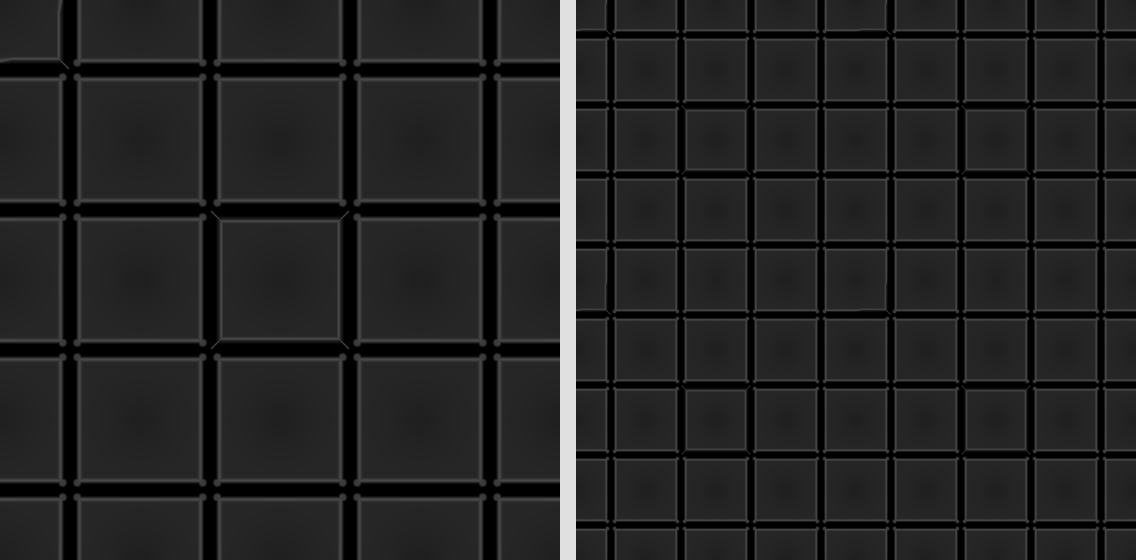
Left: one tile. Right: repeated 2 by 2.
This pattern is drawn by a WebGL 2 fragment shader. Its source:

```glsl
#version 300 es
precision highp float;
uniform vec2 u_resolution;
out vec4 outColor;

// Layout; lengths below are fractions of one cell
const float REPEATS = 4.0;
const vec2 MITRED_CELL = vec2(2.0);
const float RIDGE_PLAIN = 0.432;
const float RIDGE_MITRED = 0.419;
const float RIDGE_WIDTH_PLAIN = 0.014;
const float RIDGE_WIDTH_MITRED = 0.010;
const float FADE_START = 0.006;
const float GROOVE_EDGE = 0.464;
const float STUD_POSITION = 0.448;
const float STUD_RADIUS = 0.027;
const float MITRE_END = 0.489;
const float MITRE_WIDTH = 0.007;
const float MITRE_BLEND = 0.10;
const float SPOT_RADIUS = 0.13;
const float SPOT_JITTER = 0.02;

// Grey levels
const float FACE_CENTRE = 0.132;
const float FACE_RIM = 0.150;
const float SPOT_DEPTH = 0.008;
const float RIDGE_LEVEL = 0.275;
const float STUD_LEVEL = 0.235;
const float MITRE_LEVEL = 0.24;

float hash(vec2 p) {
    return fract(sin(dot(p, vec2(127.1, 311.7))) * 43758.5453);
}

float segmentDistance(vec2 p, vec2 a, vec2 b) {
    vec2 along = b - a;
    float t = clamp(dot(p - a, along) / dot(along, along), 0.0, 1.0);
    return length(p - a - along * t);
}

// 1 where a tile has mitred corners, 0 where it has studs
float mitreAmount(vec2 id, vec2 local) {
    if (id == MITRED_CELL) return 1.0;
    if (id != vec2(0.0)) return 0.0;
    // The wrapped corner tile is mitred in one quadrant, eased in at its axes
    vec2 ease = smoothstep(0.0, MITRE_BLEND, vec2(local.x, -local.y));
    return ease.x * ease.y;
}

float faceLevel(vec2 id, vec2 local) {
    vec2 jitter = vec2(hash(id), hash(id + 17.0)) - 0.5;
    float spot = length(local - jitter * SPOT_JITTER) / SPOT_RADIUS;
    float rim = smoothstep(0.0, 0.5, length(local));
    return mix(FACE_CENTRE, FACE_RIM, rim) - SPOT_DEPTH * exp(-spot * spot);
}

float tileLevel(vec2 id, vec2 local, float pixel) {
    vec2 corner = abs(local);
    float edge = max(corner.x, corner.y);
    float mitre = mitreAmount(id, local);

    // Raised rim, then a soft fall into the groove
    float ridge = mix(RIDGE_PLAIN, RIDGE_MITRED, mitre);
    float width = max(mix(RIDGE_WIDTH_PLAIN, RIDGE_WIDTH_MITRED, mitre), 0.6 * pixel);
    float offset = (edge - ridge) / width;
    float level = mix(faceLevel(id, local), RIDGE_LEVEL, exp(-offset * offset));
    level *= 1.0 - smoothstep(ridge + FADE_START, GROOVE_EDGE, edge);

    // Rounded studs at plain corners
    float studDistance = length(corner - STUD_POSITION);
    float soft = max(0.4 * STUD_RADIUS, pixel);
    float stud = 1.0 - smoothstep(STUD_RADIUS - soft, STUD_RADIUS + soft, studDistance);
    level = max(level, STUD_LEVEL * stud * (1.0 - mitre));

    // Diagonal creases at mitred corners
    float creaseDistance = segmentDistance(corner, vec2(RIDGE_MITRED), vec2(MITRE_END));
    float crease = 1.0 - smoothstep(0.0, MITRE_WIDTH + 0.5 * pixel, creaseDistance);
    return max(level, MITRE_LEVEL * crease * mitre);
}

void main() {
    vec2 grid = gl_FragCoord.xy / u_resolution * REPEATS;
    vec2 nearest = floor(grid + 0.5);
    vec2 local = grid - nearest;
    vec2 id = mod(nearest, REPEATS);
    float pixel = REPEATS / min(u_resolution.x, u_resolution.y);
    outColor = vec4(vec3(tileLevel(id, local, pixel)), 1.0);
}
```
